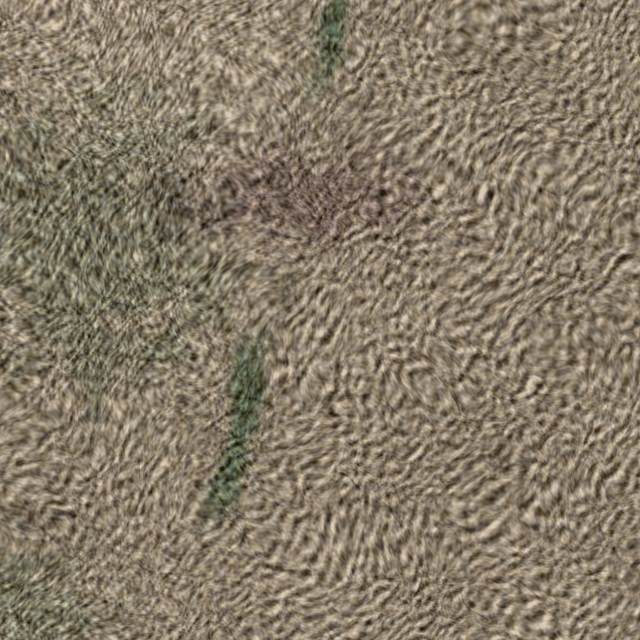
Write a three.js fragment shader that draws this texture.

```glsl
// Dry matted grassland seen from above: clumpy relief, combed fibres, dark creases and green hollows.
varying vec2 vUv;

const vec3 SHADOW_BROWN = vec3(0.25, 0.205, 0.15);
const vec3 STRAW_LIGHT = vec3(0.75, 0.69, 0.605);
const vec3 MOSS_TINT = vec3(0.80, 0.99, 0.92);
const vec3 MAUVE_TINT = vec3(1.0, 0.96, 1.02);
const float TAU = 6.2831853;

float hash(vec2 p) {
  return fract(sin(dot(p, vec2(127.1, 311.7))) * 43758.5453);
}

// Slope contribution of one lattice corner.
float corner(vec2 cell, vec2 offset) {
  float a = TAU * hash(cell);
  return dot(vec2(cos(a), sin(a)), offset);
}

// Signed gradient noise, roughly -1 to 1.
float noise(vec2 p) {
  vec2 i = floor(p), f = fract(p);
  vec2 u = f * f * f * (f * (f * 6.0 - 15.0) + 10.0);
  vec2 e = vec2(1.0, 0.0);
  float low = mix(corner(i, f), corner(i + e.xy, f - e.xy), u.x);
  float high = mix(corner(i + e.yx, f - e.yx), corner(i + e.xx, f - e.xx), u.x);
  return 2.2 * mix(low, high, u.y);
}

float fbm(vec2 p) {
  float sum = 0.0, gain = 0.6;
  for (int i = 0; i < 4; i++) {
    sum += gain * noise(p);
    p = p * 2.03 + 17.3;
    gain *= 0.5;
  }
  return sum;
}

vec2 rotate(vec2 p, float angle) {
  float c = cos(angle), s = sin(angle);
  return vec2(c * p.x + s * p.y, c * p.y - s * p.x);
}

vec2 warp(vec2 p, float scale, float amount) {
  return p + amount * vec2(noise(p * scale + 3.1), noise(p * scale + 41.7));
}

// Noise drawn out along a direction.
float fibre(vec2 p, float angle, float density, float stretch) {
  return noise(rotate(p, angle) * density * vec2(1.0 / stretch, 1.0));
}

// Tufts of two crossing directions.
float tuftHeight(vec2 p) {
  return 0.75 * fibre(p, 0.95, 82.0, 1.5) + 0.55 * fibre(p + 5.0, -0.75, 88.0, 1.6);
}

// Side light on the tufts.
float tuftRelief(vec2 p) {
  vec2 toLight = vec2(-0.0026, 0.0030);
  return tuftHeight(p - toLight) - tuftHeight(p + toLight);
}

// Thin broken lines where a warped noise crosses zero.
float creases(vec2 p, float scale, float width) {
  float line = 1.0 - smoothstep(0.0, width, abs(noise(p * scale)));
  return line * smoothstep(-0.1, 0.5, noise(p * scale * 1.3 + 23.0));
}

// Soft oval patch with a ragged rim.
float patchMask(vec2 p, vec2 centre, vec2 radius, float ragged) {
  return 1.0 - smoothstep(0.3, 1.2, length((p - centre) / radius) + ragged);
}

void main() {
  vec2 uv = vUv;
  float broad = fbm(uv * 5.0 + 8.0);
  float ragged = fbm(uv * 17.0 + 31.0);
  vec2 flow = warp(warp(uv, 5.0, 0.022), 24.0, 0.004);

  // Zones: the hollow, rough ground beside it, and shaded patches.
  float side = uv.x - 0.29 - 0.24 * uv.y + 0.022 * broad + 0.016 * ragged;
  float rough = smoothstep(-0.12, 0.10, side + 0.08 * broad);
  rough = max(rough, patchMask(uv, vec2(0.12, 0.24), vec2(0.26, 0.16), 0.3 * ragged));
  float reach = max(smoothstep(0.82, 0.94, uv.y),
    smoothstep(0.14, 0.26, uv.y) * (1.0 - smoothstep(0.40, 0.52, uv.y)));
  float hollow = reach * (1.0 - smoothstep(0.004, 0.038, abs(side)));
  float shade = patchMask(uv, vec2(0.45, 0.69), vec2(0.27, 0.09), 0.5 * ragged);
  float mossy = patchMask(uv, vec2(0.14, 0.62), vec2(0.25, 0.26), 0.6 * ragged);
  mossy = max(mossy, patchMask(uv, vec2(0.04, 0.05), vec2(0.14, 0.12), 0.5 * ragged));
  float sunny = patchMask(uv, vec2(0.26, 0.90), vec2(0.26, 0.19), 0.4 * ragged);

  // Fine surface layers.
  float combed = 0.30 * fibre(flow, 0.85, 135.0, 3.2)
    + 0.22 * fibre(flow + 9.0, 1.75, 150.0, 2.8)
    + 0.17 * fibre(flow + 4.0, -0.55, 120.0, 2.5);
  float grain = noise(flow * 195.0);
  float clumped = 0.36 * tuftRelief(flow) + 0.4 * combed;
  float cracks = creases(flow, 9.0, 0.09) + 0.7 * creases(rotate(flow, 0.8) + 6.0, 15.0, 0.12);

  float tone = 0.60 + mix(1.1 * combed, clumped, rough) + 0.15 * grain;
  tone += 0.07 * broad + 0.05 * ragged + 0.08 * sunny;
  tone -= cracks * mix(0.10, 0.24, rough) + 0.28 * hollow + 0.14 * shade + 0.10 * mossy;
  tone = clamp(tone, -0.22, 1.22);

  // Straw colours, tinted by zone.
  vec3 colour = mix(SHADOW_BROWN, STRAW_LIGHT, tone);
  float moss = clamp(hollow + 0.4 * mossy, 0.0, 1.0);
  colour *= mix(vec3(1.0), MOSS_TINT, moss);
  colour *= mix(vec3(1.0), MAUVE_TINT, shade);
  colour += vec3(0.012, 0.002, -0.018) * noise(flow * 60.0 + 70.0);
  gl_FragColor = vec4(colour, 1.0);
}
```
